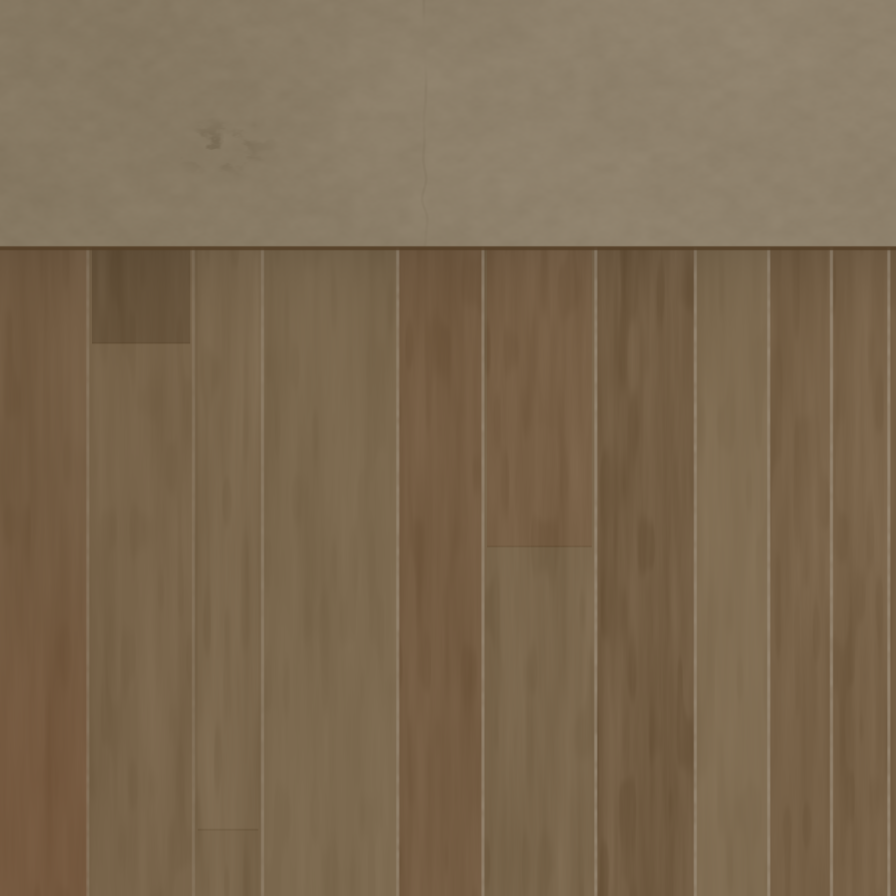
Write a WebGL 1 fragment shader that draws this texture.

```glsl
precision highp float;
// Vertical timber planks with pale seams below a plain plaster band.
uniform vec2 u_resolution;

const float BAND_EDGE = 0.724;
const vec3 DARK_WOOD = vec3(0.405, 0.325, 0.230);
const vec3 PALE_WOOD = vec3(0.515, 0.440, 0.335);
const vec3 SEAM = vec3(0.595, 0.535, 0.455);

float hash(vec2 p) {
  vec3 q = fract(vec3(p.xyx) * 0.1031);
  q += dot(q, q.yzx + 33.33);
  return fract((q.x + q.y) * q.z);
}

float noise(vec2 p) {
  vec2 i = floor(p);
  vec2 f = fract(p);
  f = f * f * (3.0 - 2.0 * f);
  float low = mix(hash(i), hash(i + vec2(1.0, 0.0)), f.x);
  float high = mix(hash(i + vec2(0.0, 1.0)), hash(i + 1.0), f.x);
  return mix(low, high, f.y);
}

float fbm(vec2 p) {
  float sum = 0.0;
  float weight = 0.5;
  for (int i = 0; i < 4; i++) {
    sum += weight * noise(p);
    p = p * 2.03 + 17.3;
    weight *= 0.5;
  }
  return sum / 0.9375;
}

// Soft-edged line of the given half width around a signed distance.
float line(float d, float halfWidth, float blur) {
  return 1.0 - smoothstep(halfWidth - blur, halfWidth + blur, abs(d));
}

vec3 woodTone(float light, float warmth) {
  return mix(DARK_WOOD, PALE_WOOD, light) + warmth * vec3(0.012, -0.010, -0.012);
}

// Long fibres plus short dark flecks, offset per plank.
float grain(vec2 uv, float seed, float strength) {
  vec2 p = uv + vec2(seed * 3.7, seed * 1.9);
  float broad = fbm(p * vec2(28.0, 3.0)) - 0.5;
  float fibre = fbm(p * vec2(110.0, 7.0)) - 0.5;
  float fleck = smoothstep(0.60, 0.85, noise(p * vec2(95.0, 14.0)));
  return broad * 0.055 + strength * (fibre * 0.055 - fleck * 0.022);
}

// Paints everything right of the left edge; later planks cover earlier ones.
void plank(inout vec3 color, vec2 uv, float left, float light, float warmth,
           float strength, float seam, float px) {
  vec3 wood = woodTone(light, warmth) + grain(uv, left * 40.0, strength);
  float d = uv.x - left;
  wood -= 0.022 * exp(-abs(d) * 110.0);
  color = mix(color, wood, smoothstep(-px, px, d));
  float wear = 0.7 + 0.3 * noise(vec2(left * 90.0, uv.y * 130.0));
  color = mix(color, SEAM, line(d, 0.0017, px) * seam * wear);
}

// Tone change across a butt joint, limited to the span of one plank.
void joint(inout vec3 color, vec2 uv, vec2 span, float height, vec3 shift, float px) {
  float inside = smoothstep(span.x, span.x + px, uv.x)
               * (1.0 - smoothstep(span.y - px, span.y, uv.x));
  float d = uv.y - height;
  color += shift * inside * smoothstep(-px, px, d);
  color -= 0.035 * inside * line(d, 0.001, px);
}

vec3 planks(vec2 uv, float px) {
  vec3 color = woodTone(0.34, 0.6 + 0.9 * smoothstep(0.5, 0.1, uv.y));
  color += grain(uv, 2.0, 0.6);
  plank(color, uv, 0.098, 0.60, 0.1, 0.6, 0.50, px);
  plank(color, uv, 0.216, 0.66, 0.0, 0.8, 0.45, px);
  plank(color, uv, 0.293, 0.76, -0.1, 0.5, 0.65, px);
  plank(color, uv, 0.444, 0.42, 0.8, 0.8, 0.80, px);
  plank(color, uv, 0.539, 0.65, 0.0, 0.9, 0.85, px);
  plank(color, uv, 0.665, 0.40, 0.3, 1.3, 0.90, px);
  plank(color, uv, 0.776, 0.86, 0.0, 0.5, 0.90, px);
  plank(color, uv, 0.858, 0.58, 0.4, 0.8, 0.95, px);
  plank(color, uv, 0.928, 0.58, 0.4, 0.9, 0.95, px);
  plank(color, uv, 0.992, 0.55, 0.3, 0.8, 0.95, px);
  joint(color, uv, vec2(0.102, 0.213), 0.617, vec3(-0.058, -0.056, -0.050), px);
  joint(color, uv, vec2(0.220, 0.289), 0.074, vec3(0.012), px);
  joint(color, uv, vec2(0.543, 0.661), 0.390, vec3(-0.008, -0.026, -0.026), px);
  // Shade cast by the overhanging band.
  float drop = max(BAND_EDGE - uv.y, 0.0);
  return color * (1.0 - 0.10 * exp(-drop * 22.0));
}

vec3 plaster(vec2 uv, float px) {
  vec3 color = mix(vec3(0.525, 0.472, 0.385), vec3(0.560, 0.508, 0.425),
                   smoothstep(0.1, 0.75, uv.x));
  color += 0.035 * (fbm(uv * vec2(7.0, 10.0)) - 0.5);
  color += 0.030 * (fbm(uv * vec2(60.0, 85.0)) - 0.5);
  // Faint hairline and a small scuffed patch.
  float crackX = 0.474 + 0.006 * (noise(vec2(3.0, uv.y * 45.0)) - 0.5);
  color -= 0.022 * line(uv.x - crackX, 0.0015, px) * noise(vec2(8.0, uv.y * 30.0));
  vec2 scuff = (uv - vec2(0.245, 0.837)) / vec2(0.045, 0.025);
  float marks = smoothstep(0.48, 0.72, fbm(uv * vec2(50.0, 80.0)));
  return color - 0.060 * marks * exp(-dot(scuff, scuff));
}

void main() {
  vec2 uv = gl_FragCoord.xy / u_resolution;
  float px = max(1.0 / u_resolution.x, 0.0012);
  float upper = smoothstep(-px, px, uv.y - BAND_EDGE);
  vec3 color = mix(planks(uv, px), plaster(uv, px), upper);
  color = mix(color, vec3(0.330, 0.245, 0.150), 0.85 * line(uv.y - BAND_EDGE + 0.001, 0.0022, px));
  gl_FragColor = vec4(color, 1.0);
}
```
